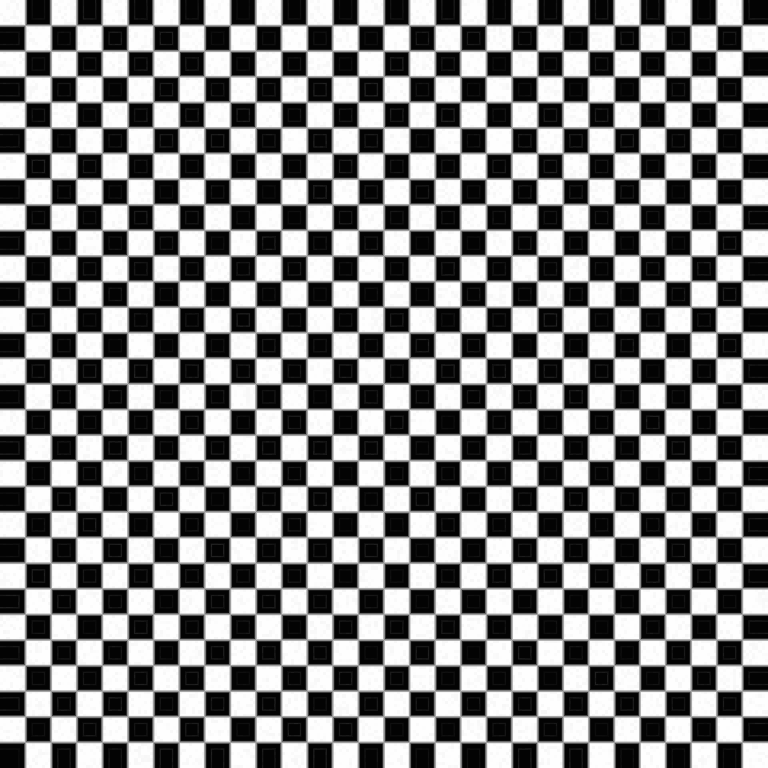
This pattern is drawn by a WebGL 2 fragment shader. Its source:

```glsl
#version 300 es
precision highp float;
// Black and white checkerboard with soft grey seams and faint inset outlines.

#define CELLS 30.0          // squares across and down
#define BLACK_SEAM 0.088    // seam fade into black squares, in cells
#define WHITE_SEAM 0.061    // seam fade into white squares, in cells
#define INSET 0.26          // outline distance from the square's edge
#define INSET_WIDTH 0.05    // outline half width
#define INSET_GLOW 0.13     // outline brightness on black
#define SPECKLE 0.025       // darkening of white squares
#define SPECKLE_GRID 8.0    // grains across one square

uniform vec2 u_resolution;
out vec4 outColor;

const vec3 BLACK = vec3(0.012);
const vec3 WHITE = vec3(0.995);
const vec3 SEAM_GREY = vec3(0.62);

float hash(vec2 p) {
    vec3 q = fract(vec3(p.xyx) * 0.1031);
    q += dot(q, q.yzx + 33.33);
    return fract((q.x + q.y) * q.z);
}

// Distance to the nearest seam; the canvas border has none.
float seamDistance(vec2 grid) {
    vec2 seam = clamp(floor(grid + 0.5), 1.0, CELLS - 1.0);
    vec2 d = abs(grid - seam);
    return min(d.x, d.y);
}

void main() {
    vec2 grid = gl_FragCoord.xy / u_resolution * CELLS;
    float pixel = CELLS / min(u_resolution.x, u_resolution.y);
    vec2 cell = floor(grid);
    bool isBlack = mod(cell.x + cell.y, 2.0) < 0.5;

    float edge = seamDistance(grid);
    float grain = hash(floor(grid * SPECKLE_GRID) + 17.0);

    // Inset outline, with uneven strength from square to square
    float outlineWidth = max(INSET_WIDTH, pixel);
    float outline = 1.0 - smoothstep(0.0, outlineWidth, abs(edge - INSET));
    float strength = mix(0.35, 1.0, hash(cell)) * mix(0.6, 1.0, grain);

    // Square fill
    vec3 fill = isBlack
        ? BLACK + INSET_GLOW * outline * strength
        : WHITE - SPECKLE * smoothstep(0.6, 1.0, grain);

    // Soft grey seam
    float fade = max(isBlack ? BLACK_SEAM : WHITE_SEAM, pixel);
    vec3 color = mix(SEAM_GREY, fill, smoothstep(0.0, fade, edge));

    outColor = vec4(color, 1.0);
}
```
